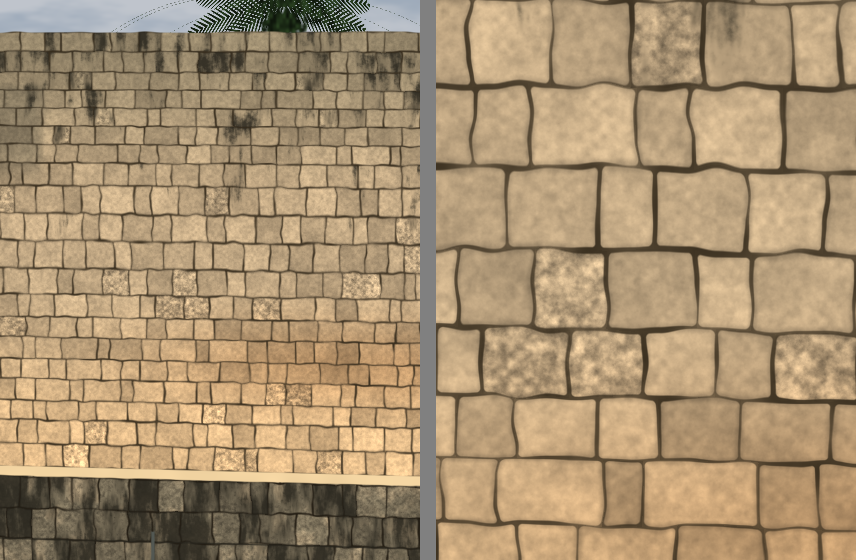
Left: the whole. Right: its middle third, enlarged.
Write a Shadertoy shader that draws this texture.

```glsl
const float ASPECT = 1.3333;          // canvas height in canvas widths
const float WALL_TOP = 0.0764;        // depths are measured down from the top edge
const float WALL_BASE = 1.108;
const float BASE_SLOPE = 0.026;
const float LEDGE = 0.0235;
const vec2 UPPER_COUNT = vec2(17.0, 20.0);
const vec2 LOWER_COUNT = vec2(14.5, 2.6);
const float JOINT = 0.0014;
const float COLUMN_JITTER = 0.62;
const float ROW_JITTER = 0.16;
const int FRONDS = 13;
const vec2 CROWN = vec2(0.675, 0.012);
const vec3 SKY = vec3(0.62, 0.67, 0.73);
const vec3 CLOUD = vec3(0.75, 0.77, 0.80);
const vec3 LEAF = vec3(0.09, 0.14, 0.07);
const vec3 STONE_TOP = vec3(0.59, 0.53, 0.42);
const vec3 STONE_MID = vec3(0.75, 0.65, 0.51);
const vec3 STONE_LOW = vec3(0.87, 0.72, 0.53);
const vec3 STONE_GREY = vec3(0.45, 0.41, 0.33);
const vec3 SOOT = vec3(0.15, 0.14, 0.11);
const vec3 GAP = vec3(0.21, 0.17, 0.11);
const vec3 CREAM = vec3(0.96, 0.84, 0.64);

float hash(vec2 p) {
    vec3 q = fract(vec3(p.xyx) * 0.1031);
    q += dot(q, q.yzx + 33.33);
    return fract((q.x + q.y) * q.z);
}

float noise(vec2 p) {
    vec2 i = floor(p), f = fract(p);
    f = f * f * (3.0 - 2.0 * f);
    return mix(mix(hash(i), hash(i + vec2(1, 0)), f.x),
               mix(hash(i + vec2(0, 1)), hash(i + vec2(1, 1)), f.x), f.y);
}

float fbm(vec2 p) {
    float sum = 0.0, amp = 0.53;
    for (int i = 0; i < 4; i++) {
        sum += amp * noise(p);
        p = mat2(1.6, 1.2, -1.2, 1.6) * p + 17.3;
        amp *= 0.5;
    }
    return sum;
}

float edgeAt(float i, float jitter, float seed) {
    return i + jitter * (hash(vec2(i + 50.0, seed)) - 0.5);
}

// Irregular interval holding x: index, start, end
vec3 interval(float x, float jitter, float seed) {
    float i = floor(x);
    if (x < edgeAt(i, jitter, seed)) i -= 1.0;
    else if (x >= edgeAt(i + 1.0, jitter, seed)) i += 1.0;
    return vec3(i, edgeAt(i, jitter, seed), edgeAt(i + 1.0, jitter, seed));
}

// Depth inside the stone, then two random values for that stone
vec3 masonry(vec2 g, vec2 size, float seed) {
    vec3 row = interval(g.y, ROW_JITTER, seed);
    float rowSeed = row.x + seed + 20.0;
    g.x += hash(vec2(rowSeed, 7.0));
    vec3 col = interval(g.x, COLUMN_JITTER, rowSeed);
    vec2 lo = vec2(col.y, row.y), hi = vec2(col.z, row.z);
    float radius = 0.005;
    vec2 q = abs(g - 0.5 * (lo + hi)) * size - 0.5 * (hi - lo) * size + radius;
    float d = radius - length(max(q, 0.0)) - min(max(q.x, q.y), 0.0);
    vec2 id = vec2(col.x + 30.0, rowSeed);
    return vec3(d, hash(id), hash(id + 91.7));
}

// Courses are tallest near the middle of the wall
float courseWarp(float t) {
    float broad = sin(6.2832 * (t - 0.05)) + sin(0.314);
    float fine = sin(12.5664 * (t - 0.2)) + sin(2.513);
    return t + 0.0207 * broad + 0.0119 * fine;
}

float palm(vec2 p, float px) {
    float mask = 0.0;
    for (int i = 0; i < FRONDS; i++) {
        float k = float(i);
        float angle = mix(-0.35, 3.5, k / float(FRONDS - 1)) + 0.2 * (hash(vec2(k, 3.0)) - 0.5);
        vec2 q = vec2(p.x - CROWN.x, CROWN.y - p.y);
        q.y += 1.2 * q.x * q.x;
        q = mat2(cos(angle), -sin(angle), sin(angle), cos(angle)) * q;
        float along = q.x / mix(0.17, 0.25, hash(vec2(k, 9.0)));
        float width = 0.036 * sqrt(max(along * (1.0 - along), 0.0)) * 2.0;
        float comb = abs(fract((q.x - 0.9 * abs(q.y)) * 95.0 + k * 0.37) - 0.5);
        float blade = smoothstep(0.42, 0.25, comb + 0.2 * abs(q.y) / max(width, 0.001));
        mask = max(mask, blade * smoothstep(px, -px, abs(q.y) - width));
    }
    float heart = length((p - CROWN - vec2(0.0, 0.045)) * vec2(0.6, 1.0));
    return max(mask, smoothstep(0.052, 0.035, heart + 0.02 * noise(p * 110.0)));
}

vec3 skyColor(vec2 p, float px) {
    vec3 c = mix(SKY, CLOUD, smoothstep(0.3, 0.7, fbm(p * vec2(5.0, 14.0) + 2.0)));
    vec3 leaf = LEAF * (0.5 + 1.3 * noise(p * vec2(130.0, 80.0)));
    return mix(c, leaf, palm(p, px));
}

vec3 wallColor(vec2 p, float t, bool lower, float px) {
    vec2 count = lower ? LOWER_COUNT : UPPER_COUNT;
    float height = lower ? 0.2 : WALL_BASE + 0.5 * BASE_SLOPE - WALL_TOP;
    vec2 wobble = vec2(noise(p * 45.0), noise(p * 45.0 + 31.0)) - 0.5;
    vec2 g = vec2(p.x, lower ? t : courseWarp(t)) * count + 0.1 * wobble;
    vec3 s = masonry(g, vec2(1.0, height) / count, lower ? 70.0 : 0.0);
    float grain = fbm(p * 150.0) - 0.5;
    float blotch = fbm(p * 24.0 + s.y * 9.0);
    float streak = fbm(p * vec2(42.0, 13.0) + 5.0);

    // Stone tone and weathering
    vec3 c = mix(STONE_TOP, STONE_MID, smoothstep(0.0, 0.4, t));
    c = mix(c, STONE_LOW, smoothstep(0.55, 1.0, t));
    float band = exp(-pow((t - 0.75) / 0.1, 2.0)) * smoothstep(0.1, 0.8, p.x);
    c *= 1.0 - vec3(0.10, 0.16, 0.22) * band;
    float soot = 0.55 * streak + 0.25 * blotch + 0.3 * s.y;
    float limit = 0.50 + 0.62 * t;
    if (lower) {
        c = mix(STONE_GREY, STONE_MID, 0.5 * smoothstep(0.45, 0.8, blotch));
        limit = 0.47;
    } else {
        float patchEdge = smoothstep(0.13, 0.09, p.x + 0.02 * blotch);
        float patchSpan = smoothstep(0.19, 0.22, p.y) * smoothstep(0.46, 0.36, p.y);
        c = mix(c, STONE_GREY, 0.65 * patchEdge * patchSpan);
    }
    c *= 0.91 + 0.20 * s.z + 0.22 * (blotch - 0.5);
    float rough = lower ? 0.65 : mix(0.28, 0.85, step(0.91, s.y));
    c *= 1.0 + rough * grain;
    c = mix(c, SOOT, 0.86 * smoothstep(limit, limit + 0.24, soot + 0.15 * grain));

    // Worn edges and broken joints
    float wear = noise(p * 33.0 + 12.0);
    c *= mix(0.83, 1.0, smoothstep(0.0, 0.006, s.x));
    float gapWidth = JOINT * (0.35 + 1.3 * wear);
    float gap = 1.0 - smoothstep(gapWidth - px, gapWidth + px, s.x);
    return mix(c, GAP * (lower ? 0.6 : 1.0), gap * mix(0.45, 0.95, wear));
}

void mainImage(out vec4 fragColor, in vec2 fragCoord) {
    vec2 uv = fragCoord / iResolution.xy;
    vec2 p = vec2(uv.x, (1.0 - uv.y) * ASPECT);
    float px = 1.0 / iResolution.x;
    float base = WALL_BASE + BASE_SLOPE * p.x;
    float ledgeEnd = base + LEDGE + 0.002 * (noise(p * 30.0) - 0.5);
    float top = WALL_TOP + 0.004 * (noise(vec2(p.x * 26.0, 1.0)) - 0.5);

    // Sky, tall wall, ledge and shaded lower wall
    bool lower = p.y > base + 0.5 * LEDGE;
    float t = lower ? (p.y - base - LEDGE) / 0.2 : (p.y - WALL_TOP) / (base - WALL_TOP);
    vec3 c = wallColor(p, max(t, 0.0), lower, px);
    c = mix(skyColor(p, px), c, smoothstep(-px, px, p.y - top));
    float ledge = smoothstep(-px, px, p.y - base) * smoothstep(px, -px, p.y - ledgeEnd);
    c = mix(c, CREAM * (0.97 + 0.05 * noise(p * 20.0)), ledge);

    // Cable and post in front of the lower wall
    float cable = abs(p.y - 1.281 - 0.026 * p.x);
    c = mix(c, SOOT, 0.8 * smoothstep(0.0012 + px, 0.0012 - px, cable));
    float post = max(abs(p.x - 0.364) - 0.004, 1.266 - p.y);
    c = mix(c, vec3(0.32, 0.34, 0.32), smoothstep(px, -px, post));
    fragColor = vec4(clamp(c, 0.0, 1.0), 1.0);
}
```
